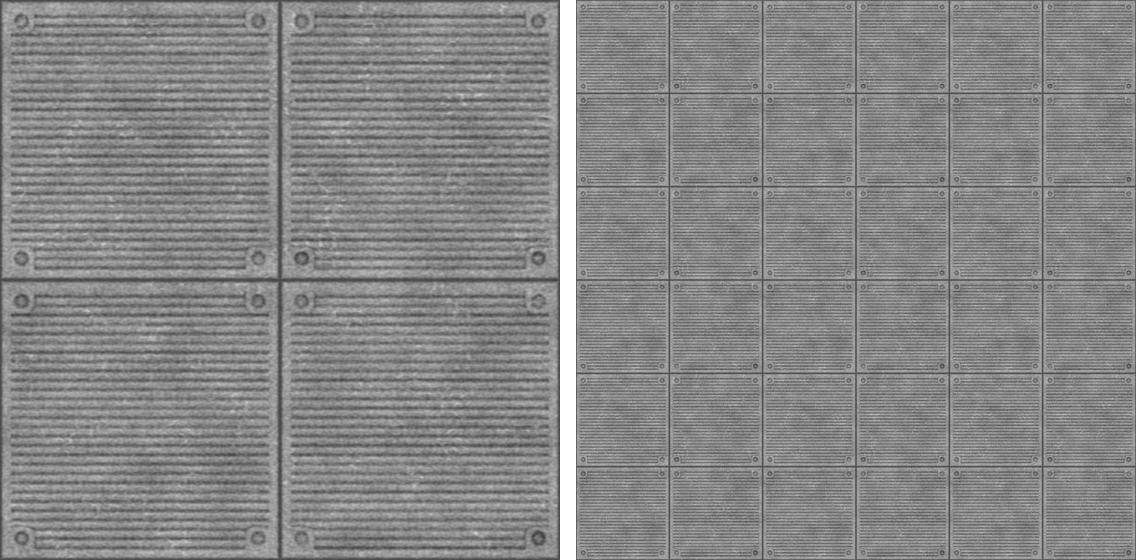
Left: one tile. Right: repeated 3 by 3.
This texture is drawn by a WebGL 1 fragment shader. Its source:

```glsl
precision highp float;
// Grey metal floor of square panels with horizontal grooves and a bolt in each corner.
uniform vec2 u_resolution;

// Layout, in panel widths
const float PANELS = 2.0;
const float SEAM_HALF = 0.0070;
const float RIM_POS = 0.021;
const float GROOVES = 28.0;
const float GROOVE_PITCH = 0.03325;
const float GROOVE_FIRST = 0.0435;
const float GROOVE_WIDTH = 0.0076;
const float GROOVE_MARGIN = 0.039;
const float BOLT_INSET = 0.077;
const float BOLT_RADIUS = 0.028;
const vec2 BOSS_CORE = vec2(0.015, 0.010);
const float BOSS_ROUNDING = 0.033;
const float SOFTNESS = 0.006;

// Tones and wear
const vec3 TINT = vec3(1.0);
const float BASE_TONE = 0.578;
const float SEAM_TONE = 0.30;
const float SEAM_SHADOW = 0.06;
const float BOLT_TONE = 0.46;
const float GROOVE_DEPTH = 0.18;
const float RIDGE_LIGHT = 0.045;
const float GRAIN = 0.115;
const float MOTTLE = 0.075;
const float CLOUDS = 0.05;
const float SCRATCH_LIGHT = 0.12;

float hash(vec2 p) {
  vec3 q = fract(vec3(p.xyx) * 0.1031);
  q += dot(q, q.yzx + 33.33);
  return fract((q.x + q.y) * q.z);
}

float cornerSlope(vec2 cell, vec2 offset, vec2 period) {
  float angle = 6.2832 * hash(mod(cell, period) + period.yx * 0.37);
  return dot(vec2(cos(angle), sin(angle)), offset);
}

// Gradient noise that wraps after a whole number of cells
float wrapNoise(vec2 uv, vec2 period) {
  vec2 p = uv * period;
  vec2 i = floor(p);
  vec2 f = fract(p);
  vec2 u = f * f * f * (f * (f * 6.0 - 15.0) + 10.0);
  vec2 e = vec2(1.0, 0.0);
  float low = mix(cornerSlope(i, f, period), cornerSlope(i + e, f - e, period), u.x);
  float high = mix(cornerSlope(i + e.yx, f - e.yx, period),
                   cornerSlope(i + 1.0, f - 1.0, period), u.x);
  return mix(low, high, u.y);
}

float bell(float d, float width) {
  return exp(-d * d / (width * width));
}

void main() {
  vec2 uv = gl_FragCoord.xy / u_resolution;
  vec2 panel = floor(uv * PANELS);
  vec2 p = fract(uv * PANELS);
  float soft = max(SOFTNESS, PANELS / min(u_resolution.x, u_resolution.y));

  // Distances to the seam, the nearest bolt and its rounded boss
  vec2 edge = min(p, 1.0 - p);
  float seamDist = min(edge.x, edge.y);
  vec2 fromBolt = edge - BOLT_INSET;
  float boltDist = length(fromBolt);
  float bossDist = length(max(fromBolt - BOSS_CORE, 0.0)) - BOSS_ROUNDING;
  vec2 corner = step(0.5, p);

  // Surface wear
  float grain = wrapNoise(uv, vec2(150.0, 200.0)) + 0.6 * wrapNoise(uv, vec2(61.0, 113.0));
  float mottle = wrapNoise(uv, vec2(11.0, 16.0)) + 0.7 * wrapNoise(uv, vec2(24.0, 35.0));
  float clouds = wrapNoise(uv, vec2(4.0, 6.0));
  float patches = wrapNoise(uv, vec2(13.0, 15.0));
  float scratch = smoothstep(0.05, 0.5, wrapNoise(uv, vec2(83.0, 127.0)))
                * smoothstep(0.0, 0.35, patches);

  // Grooves, each of its own depth, cut short by the bosses
  float row = clamp(floor((p.y - GROOVE_FIRST) / GROOVE_PITCH + 0.5), 0.0, GROOVES - 1.0);
  float lineDist = p.y - GROOVE_FIRST - row * GROOVE_PITCH;
  float depth = 0.75 + 0.5 * hash(vec2(row, 7.0) + panel * 31.0) + 0.3 * mottle;
  float inside = smoothstep(-soft, soft, edge.x - GROOVE_MARGIN)
               * smoothstep(-soft, soft, bossDist);
  float cut = bell(lineDist, GROOVE_WIDTH) * depth;
  float ridge = bell(lineDist + 0.38 * GROOVE_PITCH, GROOVE_WIDTH * 0.7);
  float tone = BASE_TONE + inside * (RIDGE_LIGHT * ridge - GROOVE_DEPTH * cut);

  // Raised boss: faint outline on the sides facing the panel centre
  float facing = smoothstep(0.0, 0.03, max(fromBolt.x, fromBolt.y))
               * step(GROOVE_MARGIN, seamDist);
  tone -= 0.09 * facing * bell(bossDist, 0.006);
  tone += 0.02 * bell(boltDist - 0.036, 0.007);

  // Bolt head: dark rim and a recess shaded from above, worn unevenly
  float boltWear = mix(0.65, 1.0, hash(panel * 5.0 + corner * 2.0 + 11.0));
  float head = smoothstep(soft, -soft, boltDist - BOLT_RADIUS);
  float slope = (p.y - mix(BOLT_INSET, 1.0 - BOLT_INSET, corner.y)) / BOLT_RADIUS;
  float headTone = BOLT_TONE - 0.12 * bell(boltDist - 0.020, 0.007) - 0.05 * slope
                 + 0.06 * bell(boltDist, 0.010);
  tone = mix(tone, headTone, head * boltWear);

  // Light panel rim, wear, and a dark seam with a soft shadow
  tone += 0.03 * bell(seamDist - RIM_POS, 0.008) - SEAM_SHADOW * bell(seamDist, 0.014);
  tone += GRAIN * grain + MOTTLE * mottle + CLOUDS * clouds + SCRATCH_LIGHT * scratch;
  float seam = smoothstep(soft, -soft, seamDist - SEAM_HALF);
  tone = mix(tone, SEAM_TONE + 0.4 * GRAIN * grain, seam);

  gl_FragColor = vec4(TINT * clamp(tone, 0.0, 1.0), 1.0);
}
```
